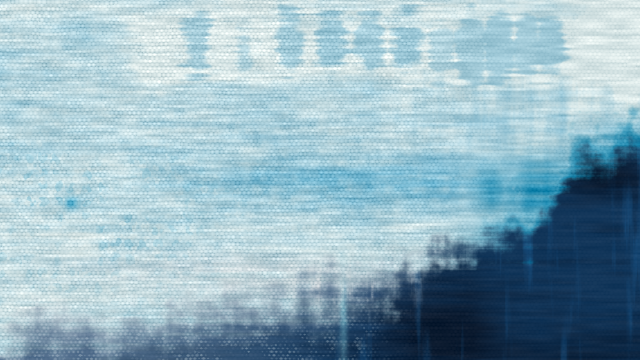
Reproduce this background procedurally as a WebGL 2 fragment shader.

```glsl
#version 300 es
precision highp float;
// Abstract sea-blue paint on woven canvas: pale sky, dry dabs, teal fringe, dark water.

#define PALE vec3(0.85, 0.905, 0.905)
#define SKY vec3(0.55, 0.75, 0.825)
#define TEAL vec3(0.06, 0.51, 0.67)
#define SLATE vec3(0.23, 0.35, 0.49)
#define NAVY vec3(0.07, 0.21, 0.35)
#define INK vec3(0.04, 0.10, 0.18)
#define BLUSH vec3(0.86, 0.84, 0.84)
#define WEAVE vec2(80.0, 104.0)
#define WEAVE_DEPTH 0.15
#define BRISTLE_DEPTH 0.13
#define DABS 11

uniform vec2 u_resolution;
out vec4 fragColor;

float hash(vec2 p) {
  vec3 q = fract(vec3(p.xyx) * 0.1031);
  q += dot(q, q.yzx + 33.33);
  return fract((q.x + q.y) * q.z);
}

float noise(vec2 p) {
  vec2 i = floor(p), f = fract(p);
  f = f * f * (3.0 - 2.0 * f);
  return mix(mix(hash(i), hash(i + vec2(1, 0)), f.x),
             mix(hash(i + vec2(0, 1)), hash(i + vec2(1, 1)), f.x), f.y);
}

float fbm(vec2 p) {
  float sum = 0.0, amp = 0.5;
  for (int i = 0; i < 4; i++) {
    sum += amp * noise(p);
    p = p * 2.03 + 17.1;
    amp *= 0.5;
  }
  return sum / 0.9375;
}

// Soft elliptical patch: 1 at its centre, fading to 0
float glow(vec2 p, vec2 centre, vec2 radius) {
  vec2 d = (p - centre) / radius;
  return exp(-dot(d, d));
}

// Soft-edged interval
float band(float v, float lo, float hi, float soft) {
  return smoothstep(lo - soft, lo + soft, v) * (1.0 - smoothstep(hi - soft, hi + soft, v));
}

// Row of ragged brush dabs, closer together to the right
float dabRow(vec2 uv, float ragged) {
  float sum = 0.0;
  for (int i = 0; i < DABS; i++) {
    float n = float(i), r = hash(vec2(n, 4.0));
    vec2 centre = vec2(0.31 + 0.075 * n - 0.002 * n * n, 0.86 + 0.035 * (r - 0.3));
    vec2 d = (uv - centre) / vec2(0.016 + 0.009 * r, 0.075 + 0.03 * r);
    sum = max(sum, (0.6 + 0.4 * r) * (1.0 - smoothstep(0.5, 1.2, length(d) + ragged)));
  }
  return sum;
}

// Scattered round splashes, one per grid cell
float splashes(vec2 p, float scale) {
  vec2 cell = floor(p * scale);
  float r = hash(cell + 9.0);
  vec2 offset = 0.35 + 0.3 * vec2(hash(cell + 31.0), hash(cell + 57.0));
  float d = length(fract(p * scale) - offset) + 0.5 * (noise(p * scale * 4.0) - 0.5);
  return step(0.35, r) * (1.0 - smoothstep(0.08, 0.26, d - 0.12 * r));
}

// Plain weave: staggered short threads with uneven brightness, -1 to 1
float weaveAt(vec2 p) {
  vec2 q = p * WEAVE;
  float row = floor(q.y);
  q.x += 0.5 * mod(row, 2.0);
  vec2 f = fract(q) - 0.5;
  float bump = cos(6.28318 * f.x) * 0.55 + cos(6.28318 * f.y) * 0.6;
  return bump * (0.4 + 0.8 * hash(floor(q))) + 0.8 * (hash(floor(q) + 71.0) - 0.5);
}

void main() {
  vec2 uv = gl_FragCoord.xy / u_resolution;
  vec2 p = gl_FragCoord.xy / u_resolution.y;
  float x = uv.x, y = uv.y;
  float brush = fbm(vec2(p.x * 4.0, p.y * 55.0));
  float bristle = noise(vec2(p.x * 14.0, p.y * 125.0)) - 0.5;
  float drip = fbm(vec2(p.x * 32.0, p.y * 3.0) + 40.0);
  float cloud = fbm(p * 9.0 + 5.0);
  float grain = fbm(p * 38.0);

  // Pale ground with blue washes
  float wash = 0.16 + 0.4 * band(y, 0.38, 0.76, 0.08) + 0.18 * band(y, 0.2, 0.38, 0.06);
  wash += 0.36 * band(y, 0.77, 0.96, 0.04) * (1.0 - smoothstep(0.15, 0.25, x));
  wash += 0.42 * glow(uv, vec2(0.56, 0.48), vec2(0.27, 0.09));
  wash -= 0.25 * band(y, 0.77, 0.93, 0.03) * smoothstep(0.18, 0.24, x);
  wash -= 0.22 * glow(uv, vec2(0.06, 0.44), vec2(0.2, 0.16));
  wash -= 0.5 * smoothstep(0.85, 1.0, x) * smoothstep(0.6, 0.75, y);
  wash += 0.7 * (brush - 0.5) + 0.5 * (cloud - 0.5) + 0.4 * (grain - 0.5);
  wash += 1.1 * (drip - 0.5) * smoothstep(0.5, 0.75, x) * band(y, 0.58, 0.92, 0.08);
  vec3 col = mix(PALE, SKY, clamp(wash, 0.0, 1.15));
  float ragged = 1.3 * (brush - 0.5) + 1.3 * (cloud - 0.5) + 0.7 * (grain - 0.5) + 0.5 * bristle;
  col = mix(col, SKY, 0.85 * dabRow(uv, ragged));
  float current = glow(uv, vec2(0.6, 0.49), vec2(0.22, 0.055));
  col = mix(col, vec3(0.32, 0.66, 0.79), 0.6 * current * (brush + grain - 0.2));

  // Splashes and blush on the left
  float left = glow(uv, vec2(0.12, 0.42), vec2(0.27, 0.22)) * smoothstep(0.3, 0.6, cloud);
  col = mix(col, PALE, 0.6 * left * splashes(p, 31.0));
  col = mix(col, vec3(0.45, 0.72, 0.81), 0.5 * left * splashes(p + 3.7, 25.0));
  col = mix(col, TEAL * 1.15, 0.55 * glow(uv, vec2(0.112, 0.436), vec2(0.011, 0.018)));
  col = mix(col, BLUSH, 0.45 * glow(uv, vec2(0.38, 0.24), vec2(0.28, 0.06)) * smoothstep(0.3, 0.7, brush));

  // Teal fringe riding above a rising dark shore
  float shore = 0.07 + 0.24 * x + 0.08 * smoothstep(0.55, 0.8, x) + 0.2 * smoothstep(0.83, 0.91, x);
  float height = y - shore + 0.16 * (cloud - 0.5) + 0.08 * (drip - 0.5) + 0.1 * (brush - 0.5) + 0.07 * (grain - 0.5);
  float fringe = 0.9 * band(height, -0.09, 0.055, 0.05) * smoothstep(0.68, 0.84, x);
  fringe = max(fringe, glow(uv, vec2(0.84, 0.46), vec2(0.055, 0.09)));
  fringe = max(fringe, 0.75 * glow(uv, vec2(0.77, 0.47), vec2(0.025, 0.06)));
  col = mix(col, TEAL, clamp(fringe * (0.35 + 0.7 * brush + 0.4 * drip), 0.0, 1.0));
  float soft = mix(0.1, 0.05, smoothstep(0.5, 0.8, x));
  float dark = 1.0 - smoothstep(-soft, soft, height + 0.02);
  float rightward = smoothstep(0.1, 0.65, x - 1.5 * (y - 0.03));
  vec3 deep = mix(SLATE, NAVY, max(rightward, smoothstep(0.55, 0.7, x)));
  float inky = glow(uv, vec2(0.69, 0.08), vec2(0.09, 0.16)) + glow(uv, vec2(0.95, 0.51), vec2(0.1, 0.07));
  inky += 0.6 * glow(uv, vec2(0.95, 0.0), vec2(0.2, 0.12)) + 0.8 * (brush - 0.5) + 0.4 * (cloud - 0.5);
  deep = mix(deep, INK, clamp(inky, 0.0, 1.0));
  deep += vec3(0.02, 0.08, 0.12) * smoothstep(0.55, 0.8, drip) * smoothstep(0.48, 0.6, x) * (0.4 + brush);
  col = mix(col, deep, dark * (0.87 + 0.13 * smoothstep(0.2, 0.6, x)));

  // Pale drips, blush scrapes and a bright slanted stroke
  float scrape = glow(uv, vec2(0.56, 0.2), vec2(0.08, 0.055)) * smoothstep(0.48, 0.68, drip);
  col = mix(col, BLUSH, 0.75 * scrape * smoothstep(0.25, 0.6, grain));
  col = mix(col, vec3(0.48, 0.75, 0.82), 0.65 * glow(uv, vec2(0.537, 0.1), vec2(0.006, 0.13)) * (0.3 + grain));
  col = mix(col, SKY, 0.75 * glow(uv, vec2(0.803, 0.5), vec2(0.016, 0.09)) * smoothstep(0.25, 0.6, grain));
  float stroke = glow(uv, vec2(0.64, 0.37 + 0.18 * (x - 0.64)), vec2(0.07, 0.013));
  col = mix(col, PALE, 0.8 * stroke * smoothstep(0.35, 0.6, brush));

  // Woven threads and bristle lines, faded where too fine to resolve
  float resolved = 1.0 - smoothstep(0.6, 1.0, WEAVE.y / u_resolution.y);
  float weave = weaveAt(p + 0.004 * vec2(noise(p * 14.0), noise(p * 14.0 + 8.0))) * resolved;
  float woven = 1.0 - 0.55 * smoothstep(0.6, 0.8, x);
  vec3 tint = vec3(1.15, 0.9, 0.8) * (1.0 - 0.72 * dark);
  col += tint * WEAVE_DEPTH * weave * woven * (0.2 + 0.5 * grain);
  col += tint * BRISTLE_DEPTH * bristle * resolved;
  float fleck = dark * (1.0 - smoothstep(0.5, 0.66, x)) * smoothstep(0.35, 0.65, grain);
  col = mix(col, PALE, 0.28 * fleck * clamp(weave, 0.0, 1.0));
  fragColor = vec4(clamp(col, 0.0, 1.0), 1.0);
}
```
